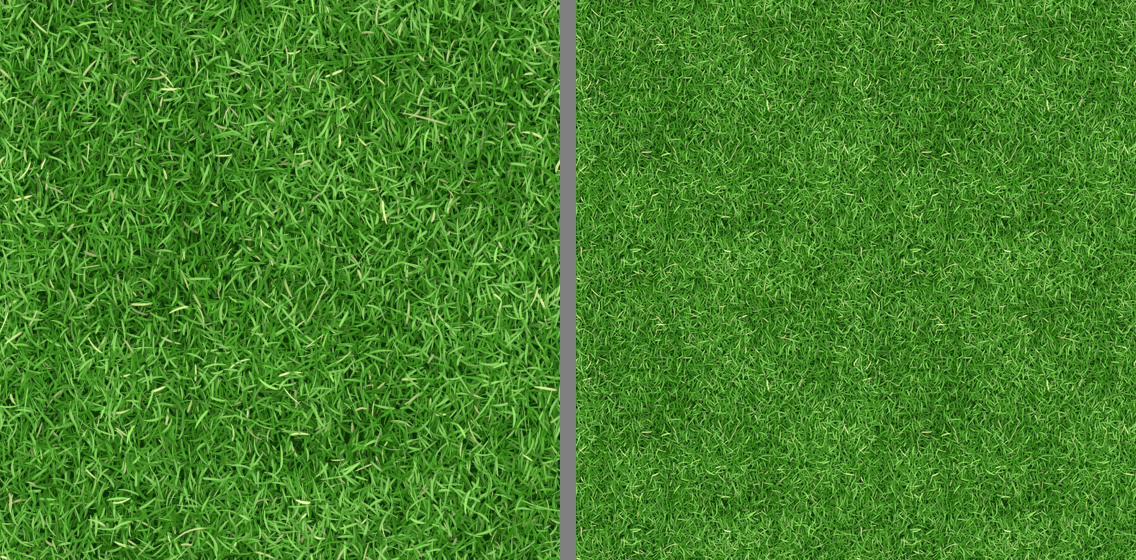
Left: one tile. Right: repeated 2 by 2.
A WebGL 2 fragment shader for this texture:

```glsl
#version 300 es
precision highp float;
precision highp int;
// Dense lawn seen from above: many layers of short, bent, tapered blades are
// painted from dark undergrowth to sunlit tips, with a few pale stems on top.
// Every layer is a jittered grid whose cell indices wrap, so the result tiles.

#define LAYERS 20
#define CELLS 36
#define BLADE_LENGTH 0.026
#define BLADE_WIDTH 0.0020
#define EDGE_SOFTNESS 0.0017
#define STEM_CELLS 9
#define STEM_LENGTH 0.065
#define STEM_WIDTH 0.0016
#define SHADOW 0.13
#define STRAW_SHARE 0.035
#define PATCHINESS 0.30

uniform vec2 u_resolution;
out vec4 fragColor;

const float TAU = 6.2831853;
const vec3 SHADOW_TINT = vec3(1.15, 0.80, 1.30);

// Three random values in 0..1 from integer coordinates.
vec3 random3(ivec3 key) {
    uvec3 v = uvec3(key) * 1664525u + 1013904223u;
    v.x += v.y * v.z; v.y += v.z * v.x; v.z += v.x * v.y;
    v ^= v >> 16u;
    v.x += v.y * v.z; v.y += v.z * v.x; v.z += v.x * v.y;
    return vec3(v >> 8u) / 16777216.0;
}

ivec2 wrapCell(ivec2 cell, int count) {
    return (cell + 2 * count) % count;
}

// Value noise that repeats after one canvas.
float wrappedNoise(vec2 uv, int count, int seed) {
    vec2 g = uv * float(count);
    ivec2 c = ivec2(floor(g));
    vec2 f = fract(g);
    f = f * f * (3.0 - 2.0 * f);
    float a = random3(ivec3(wrapCell(c, count), seed)).x;
    float b = random3(ivec3(wrapCell(c + ivec2(1, 0), count), seed)).x;
    float d = random3(ivec3(wrapCell(c + ivec2(0, 1), count), seed)).x;
    float e = random3(ivec3(wrapCell(c + ivec2(1, 1), count), seed)).x;
    return mix(mix(a, b, f.x), mix(d, e, f.x), f.y);
}

// Green ramp from shade (0) to sunlit tip (1).
vec3 grassTone(float t) {
    vec3 c = mix(vec3(0.07, 0.26, 0.02), vec3(0.17, 0.41, 0.06), smoothstep(0.0, 0.25, t));
    c = mix(c, vec3(0.24, 0.53, 0.10), smoothstep(0.25, 0.48, t));
    c = mix(c, vec3(0.33, 0.66, 0.17), smoothstep(0.48, 0.76, t));
    return mix(c, vec3(0.57, 0.84, 0.39), smoothstep(0.76, 1.05, t));
}

// Paints one layer: at most one blade per cell, with a soft shadow around it.
void paintBlades(inout vec3 color, vec2 uv, int layer, int count, vec2 size,
                 float density, float light, float strawShare) {
    float cells = float(count);
    float soft = max(EDGE_SOFTNESS, 0.6 / u_resolution.y);
    vec2 g = uv * cells + random3(ivec3(layer, 7, 91)).xy;
    ivec2 home = ivec2(floor(g));
    for (int y = -1; y <= 1; y++)
    for (int x = -1; x <= 1; x++) {
        ivec2 cell = home + ivec2(x, y);
        ivec2 id = wrapCell(cell, count);
        vec3 place = random3(ivec3(id, layer));
        vec2 offset = (g - vec2(cell) - place.xy) / cells;
        if (dot(offset, offset) > size.x * size.x * 1.2) continue;
        vec3 form = random3(ivec3(id, layer + 100));
        vec3 look = random3(ivec3(id, layer + 200));
        if (look.z > density) continue;

        // Shape: mildly upright direction, curved spine, pointed tip.
        float angle = place.z * TAU;
        angle += 0.2 * sin(2.0 * angle);
        vec2 dir = vec2(cos(angle), sin(angle));
        float halfLength = size.x * mix(0.4, 1.0, form.x);
        float along = dot(offset, dir) / halfLength;
        float across = dot(offset, vec2(-dir.y, dir.x));
        across -= (form.y - 0.5) * 0.55 * halfLength * (along * along - 0.35);
        float width = size.y * mix(0.5, 1.25, form.z);
        width *= sqrt(max(0.0, 1.0 - along * along)) * (1.0 - 0.3 * along);
        float edge = abs(across) - width;
        float ends = 1.0 - smoothstep(0.7, 1.0, abs(along));
        float cover = ends * (1.0 - smoothstep(-soft, soft, edge));

        // Colour: random tone, lit tip and side, some dull or dry blades.
        float side = clamp(across / size.y, -1.0, 1.0) * sign(dir.x);
        float tone = light + (look.x - 0.5) * 0.76 + 0.10 * along + 0.06 * side;
        vec3 blade = grassTone(tone);
        float dull = 0.65 * smoothstep(0.69, 0.86, look.y);
        blade = mix(blade, vec3(0.48, 0.69, 0.32) * (0.45 + 0.85 * tone), dull);
        float dry = step(1.0 - strawShare, look.y);
        blade = mix(blade, vec3(0.82, 0.89, 0.57) * (0.6 + 0.5 * tone), dry);
        color *= 1.0 - SHADOW * SHADOW_TINT * ends * exp(-max(edge, 0.0) / 0.0025);
        color = mix(color, blade, cover);
    }
}

void main() {
    vec2 uv = gl_FragCoord.xy / u_resolution;
    vec3 color = vec3(0.06, 0.22, 0.02);

    // Broad, gentle changes of light over the lawn.
    float patches = 0.6 * wrappedNoise(uv, 9, 301) + 0.4 * wrappedNoise(uv, 23, 302) - 0.5;

    // Undergrowth first, tips last.
    for (int i = 0; i < LAYERS; i++) {
        float height = float(i) / float(LAYERS - 1);
        float light = mix(0.16, 0.80, height) + PATCHINESS * patches;
        paintBlades(color, uv, i, CELLS, vec2(BLADE_LENGTH, BLADE_WIDTH),
                    1.0, light, STRAW_SHARE);
    }

    // Sparse long stems.
    paintBlades(color, uv, 60, STEM_CELLS, vec2(STEM_LENGTH, STEM_WIDTH), 0.3, 0.8, 0.3);
    fragColor = vec4(color, 1.0);
}
```
